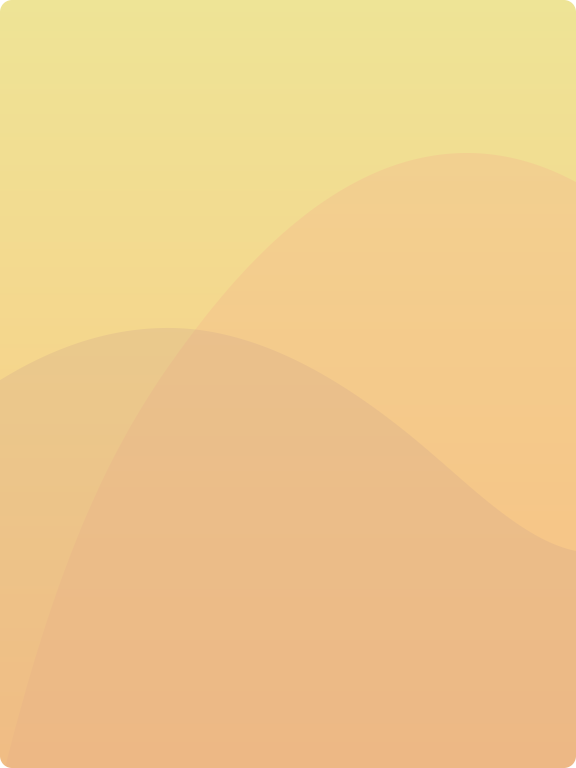
Give the GLSL for this background, as a Shadertoy shader.

```glsl
// Two soft translucent hills under a pale yellow to peach sky, in a rounded card.

#define SKY_TOP      vec3(0.933, 0.894, 0.588)
#define SKY_BOTTOM   vec3(0.990, 0.776, 0.510)
#define BACK_TOP     vec3(0.949, 0.816, 0.565)
#define BACK_BOTTOM  vec3(0.973, 0.753, 0.514)
#define BACK_PEAK    0.80
#define FRONT_TINT   vec3(0.796, 0.627, 0.541)
#define FRONT_ALPHA  0.25
#define CARD_COLOR   vec3(1.0)
#define CORNER       0.021

// Cubic through two knots; each knot holds (x, height, slope).
float hermite(float x, vec3 a, vec3 b) {
    float span = b.x - a.x;
    float t = (x - a.x) / span;
    float s = 1.0 - t;
    return mix(a.y, b.y, t * t * (3.0 - 2.0 * t))
         + span * t * s * (s * a.z - t * b.z);
}

// Smooth ridge line through four knots.
float ridge(float x, vec3 a, vec3 b, vec3 c, vec3 d) {
    if (x < b.x) return hermite(x, a, b);
    if (x < c.x) return hermite(x, b, c);
    return hermite(x, c, d);
}

// Coverage of the positive side of a field, softened over one pixel.
float cover(float field) {
    float width = length(vec2(dFdx(field), dFdy(field)));
    return clamp(0.5 + field / max(width, 1e-5), 0.0, 1.0);
}

float roundedBox(vec2 p, vec2 halfSize, float radius) {
    vec2 q = abs(p) - halfSize + radius;
    return length(max(q, 0.0)) + min(max(q.x, q.y), 0.0) - radius;
}

void mainImage(out vec4 fragColor, in vec2 fragCoord) {
    vec2 uv = fragCoord / iResolution.xy;

    // Sky gradient
    vec3 color = mix(SKY_BOTTOM, SKY_TOP, uv.y);

    // Back hill, peaking on the right
    float backRidge = ridge(uv.x,
        vec3(0.0087, 0.0, 3.0), vec3(0.3385, 0.5703, 0.99),
        vec3(0.8108, 0.8008, 0.0), vec3(1.0, 0.763, -0.40));
    vec3 backColor = mix(BACK_BOTTOM, BACK_TOP, uv.y / BACK_PEAK);
    color = mix(color, backColor, cover(backRidge - uv.y));

    // Front hill, a translucent veil falling to the right
    float frontRidge = ridge(uv.x,
        vec3(0.0, 0.505, 0.464), vec3(0.2917, 0.573, 0.0),
        vec3(0.7465, 0.4115, -0.645), vec3(1.0, 0.2826, -0.15));
    color = mix(color, FRONT_TINT, FRONT_ALPHA * cover(frontRidge - uv.y));

    // Rounded card corners, measured in canvas widths
    vec2 size = iResolution.xy / iResolution.x;
    float card = roundedBox((uv - 0.5) * size, 0.5 * size, CORNER);
    float inside = clamp(0.5 - card * iResolution.x, 0.0, 1.0);
    fragColor = vec4(mix(CARD_COLOR, color, inside), 1.0);
}
```
